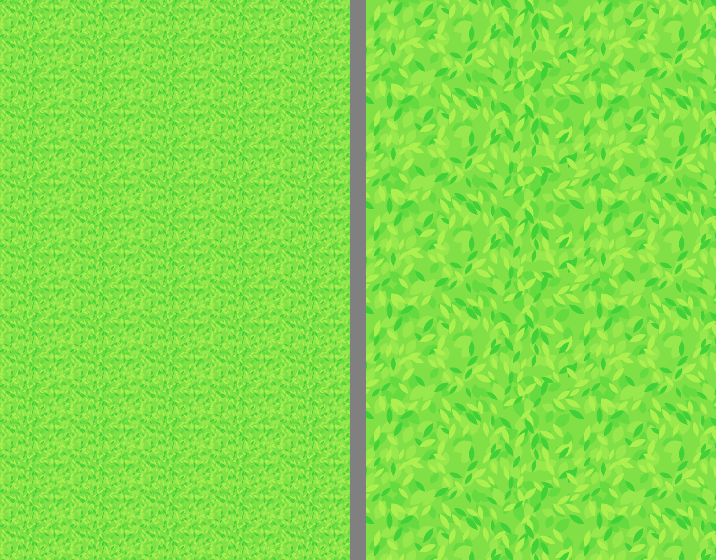
Left, the full canvas; right, a detail of the centre.
This texture is drawn by a WebGL 1 fragment shader. Its source:

```glsl
precision highp float;
// Bright green lawn of small pointed leaves, tiled 5 across and 16 down.
uniform vec2 u_resolution;

const vec2 REPEATS = vec2(5.0, 16.0);
const float TAU = 6.2831853;

const vec3 BASE = vec3(0.51, 0.88, 0.28);
const vec3 LIGHT = vec3(0.59, 0.91, 0.30);
const vec3 DIM = vec3(0.40, 0.86, 0.25);
const vec3 BRIGHT = vec3(0.67, 0.94, 0.31);
const vec3 DEEP = vec3(0.26, 0.82, 0.21);

float hash(vec2 p, float seed) {
  vec3 q = fract(vec3(p.xyx) * 0.1031 + seed * 0.0731);
  q += dot(q, q.yzx + 33.33);
  return fract((q.x + q.y) * q.z);
}

// Coverage of a lens-shaped leaf; size holds half width and half length.
float leaf(vec2 p, float angle, vec2 size, float pixel) {
  float c = cos(angle);
  float s = sin(angle);
  vec2 q = vec2(c * p.x + s * p.y, c * p.y - s * p.x);
  float along = q.y / size.y;
  float edge = abs(q.x) - size.x * (1.0 - along * along);
  edge /= sqrt(1.0 + pow(2.0 * size.x * along / size.y, 2.0));
  return 1.0 - smoothstep(-0.4 * pixel, 0.4 * pixel, edge);
}

// Paints jittered leaves in a share of the cells; indices wrap in each tile.
vec3 paintLeaves(vec3 ground, vec2 tile, vec2 cells, vec2 size, float density,
                 vec3 shade, vec3 glow, float seed) {
  vec2 p = tile * cells;
  vec2 home = floor(p);
  float pixel = cells.y * REPEATS.y / u_resolution.y;
  vec3 color = ground;
  for (int j = 1; j >= -1; j--) {
    for (int i = -1; i <= 1; i++) {
      vec2 cell = home + vec2(float(i), float(j));
      vec2 id = mod(cell, cells);
      vec2 jitter = vec2(hash(id, seed), hash(id, seed + 1.0));
      vec2 center = cell + 0.1 + 0.8 * jitter;
      float angle = (hash(id, seed + 2.0) - 0.5) * 2.4;
      float growth = mix(0.75, 1.2, hash(id, seed + 3.0));

      // Shaded leaves gather slightly in the upper part of every tile.
      float height = (id.y + 0.5) / cells.y;
      float shadeChance = 0.49 + 0.10 * cos(TAU * (height - 0.7));
      vec3 tint = mix(glow, shade, step(hash(id, seed + 4.0), shadeChance));

      float present = step(hash(id, seed + 5.0), density);
      float cover = present * leaf(p - center, angle, size * growth, pixel);
      color = mix(color, tint, cover);
    }
  }
  return color;
}

void main() {
  vec2 tile = fract(gl_FragCoord.xy / u_resolution * REPEATS);

  // Soft blades below, small crisp leaves on top.
  vec3 color = paintLeaves(BASE, tile, vec2(14.0, 7.0), vec2(0.33, 0.60), 0.95,
                           DIM, LIGHT, 3.0);
  color = paintLeaves(color, tile, vec2(16.0, 8.0), vec2(0.20, 0.58), 0.85,
                      DEEP, BRIGHT, 17.0);

  gl_FragColor = vec4(color, 1.0);
}
```
